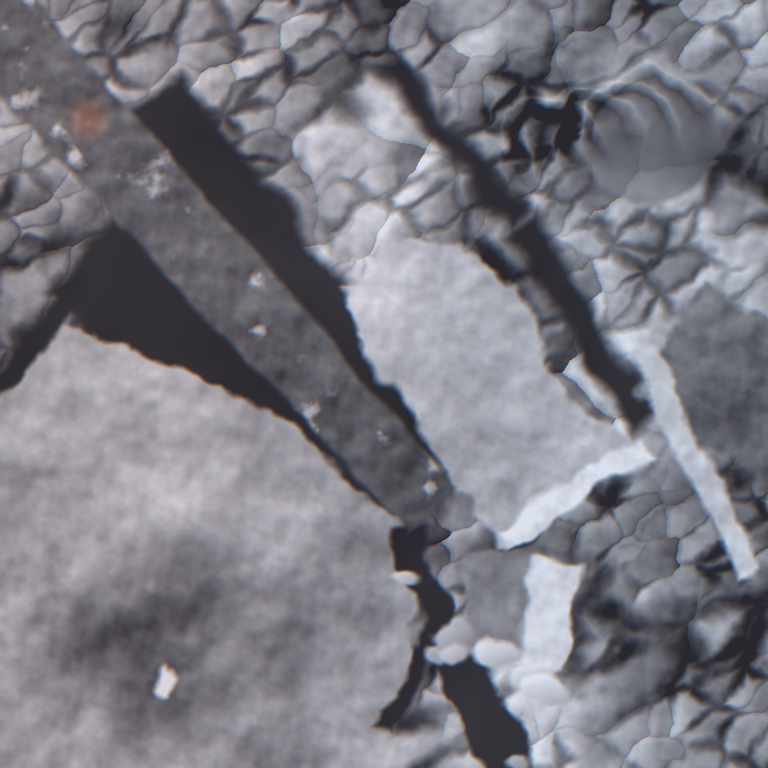
A WebGL 2 fragment shader for this texture:

```glsl
#version 300 es
precision highp float;
// Broken stone slabs and a dark diagonal beam lying on angular rubble.
// Rubble is tilted Voronoi cells with uneven gaps; slabs are ragged shapes.
// The tone is sampled three times, shifted, for faint edge fringes.

uniform vec2 u_resolution;
out vec4 fragColor;

const float EDGE = 0.0055;   // softness of outlines
const float FRINGE = 0.0009; // colour shift along the diagonal
const float RAGGED = 0.036;  // wander of the outlines
const float GAP_TONE = 0.18;
const float BEAM_TONE = 0.36;
const float SLAB_TONE = 0.66;
const float BLOCK_TONE = 0.71;
const float RIM_TONE = 0.85;
const float STONE_SCALE = 9.5;
const float CHIP_SCALE = 21.0;
const vec2 LIGHT = vec2(-0.5, 0.86);
const vec2 GLASS = vec2(0.845, 0.825);
const vec3 WARM = vec3(0.995, 0.975, 0.985);
const vec3 COOL = vec3(0.96, 1.0, 1.04);
const vec3 RUST = vec3(1.25, 0.98, 0.85);
const vec2 SLAB[8] = vec2[8](vec2(-0.1), vec2(-0.1, 0.36), vec2(0.085, 0.575), vec2(0.22, 0.53),
  vec2(0.38, 0.44), vec2(0.52, 0.32), vec2(0.54, 0.22), vec2(0.49, -0.1));
const vec2 BLOCK[8] = vec2[8](vec2(0.445, 0.62), vec2(0.5, 0.68), vec2(0.6, 0.69), vec2(0.7, 0.59),
  vec2(0.73, 0.48), vec2(0.83, 0.42), vec2(0.65, 0.28), vec2(0.49, 0.52));

vec2 hash2(vec2 p) {
  vec3 q = fract(p.xyx * vec3(0.1031, 0.103, 0.0973));
  q += dot(q, q.yzx + 33.33);
  return fract((q.xx + q.yz) * q.zy);
}

float noise(vec2 p) {
  vec2 i = floor(p), f = fract(p);
  f = f * f * (3.0 - 2.0 * f);
  return mix(mix(hash2(i).x, hash2(i + vec2(1, 0)).x, f.x),
             mix(hash2(i + vec2(0, 1)).x, hash2(i + 1.0).x, f.x), f.y);
}

float fbm(vec2 p) {
  float sum = 0.0, gain = 0.53;
  for (int i = 0; i < 4; i++) {
    sum += gain * noise(p);
    p = mat2(1.6, 1.2, -1.2, 1.6) * p + 7.3;
    gain *= 0.5;
  }
  return sum;
}

// Lays a tone over t inside distance d.
void paint(inout float t, float tone, float d) {
  float soft = max(EDGE, 1.0 / u_resolution.y);
  t = mix(tone, t, smoothstep(-soft, soft, d));
}

// Straight-ended bar between the points s.xy and s.zw.
float bar(vec2 p, vec4 s, float halfWidth) {
  vec2 span = s.zw - s.xy, axis = normalize(span), q = p - 0.5 * (s.xy + s.zw);
  vec2 d = abs(vec2(dot(q, axis), dot(q, vec2(-axis.y, axis.x)))) - vec2(0.5 * length(span), halfWidth);
  return length(max(d, 0.0)) + min(max(d.x, d.y), 0.0);
}

float polygon(vec2 p, vec2 v[8]) {
  float d = 9.0, side = 1.0;
  for (int i = 0, j = 7; i < 8; j = i, i++) {
    vec2 e = v[j] - v[i], w = p - v[i];
    d = min(d, length(w - e * clamp(dot(w, e) / dot(e, e), 0.0, 1.0)));
    bvec3 c = bvec3(p.y >= v[i].y, p.y < v[j].y, e.x * w.y > e.y * w.x);
    if (all(c) || all(not(c))) side = -side;
  }
  return side * d;
}

// Angular stones: own tone and tilt per cell, gaps of uneven width and depth.
float rubble(vec2 p, float scale) {
  vec2 q = mat2(0.82, -0.57, 0.57, 0.82) * p * scale * vec2(0.8, 1.3);
  vec2 cell = floor(q), near = vec2(9), id = cell;
  float border = 9.0;
  for (int k = 0; k < 9; k++) {
    vec2 c = cell + vec2(k % 3 - 1, k / 3 - 1), r = c + hash2(c) - q;
    if (dot(r, r) < dot(near, near)) { near = r; id = c; }
  }
  for (int k = 0; k < 25; k++) {
    vec2 c = cell + vec2(k % 5 - 2, k / 5 - 2), r = c + hash2(c) - q;
    if (c != id) border = min(border, dot(0.5 * (r + near), normalize(r - near)));
  }
  vec2 rnd = hash2(id + 41.0);
  float face = 0.48 + 0.28 * rnd.x - (0.1 + 0.22 * rnd.y) * dot(near, LIGHT);
  float depth = smoothstep(0.25, 0.75, noise(q * 0.9 + 19.0));
  float gap = 1.0 - smoothstep(0.0, 0.1 + 0.22 * depth, border);
  return mix(face, GAP_TONE + 0.05, gap * (0.2 + 0.8 * depth));
}

float scene(vec2 p) {
  vec2 w = p + RAGGED * (vec2(fbm(p * 19.0), fbm(p * 19.0 + 31.0)) - 0.5);
  float grain = 0.12 * (fbm(p * 60.0) - 0.5), cloud = fbm(p * 6.0 + 3.0) - 0.5;
  float relief = 0.3 * (fbm(p * 22.0) - fbm(p * 22.0 + 0.3 * LIGHT));
  float rough = grain + relief, dark = GAP_TONE + 0.1 * cloud;

  // Loose stones, chips and deep shadows
  float chips = smoothstep(0.42, 0.56, fbm(p * 6.0 + 11.0));
  float t = mix(rubble(w, STONE_SCALE), rubble(w, CHIP_SCALE), chips * 0.8) + rough + 0.6 * cloud;
  float shade = min(bar(w, vec4(0.2, 0.88, 0.6, 0.36), 0.045), bar(w, vec4(0.1, 0.67, 0.5, 0.33), 0.07));
  shade = min(shade, bar(w, vec4(-0.02, 0.48, 0.1, 0.62), 0.02));
  shade = min(shade, bar(w, vec4(0.5, 0.92, 0.68, 0.71), 0.016));
  shade = min(shade, bar(w, vec4(0.68, 0.71, 0.84, 0.45), 0.022));
  t = mix(dark, t, smoothstep(-0.012, 0.014, shade));

  // Dim slab and pale blade at the right
  paint(t, 0.42 + 0.5 * cloud + rough, bar(w, vec4(0.87, 0.56, 1.06, 0.44), 0.085));
  paint(t, 0.75 + rough, bar(w, vec4(0.835, 0.54, 0.98, 0.25), 0.017));

  // Glassy rounded lump with nested rims
  vec2 g = p - GLASS;
  paint(t, mix(t, 0.56 + 0.5 * cloud + 1.2 * dot(g, LIGHT), 0.8), length(g) - 0.09);
  for (float i = 0.0; i < 4.0; i++) {
    vec2 q = w - GLASS + i * vec2(0.042, 0.008);
    float rim = length(q) - 0.088 + 0.006 * i;
    float arc = 0.2 * smoothstep(-0.05, 0.04, q.y - 0.4 * q.x);
    t += arc * (exp(-abs(rim) * 150.0) - exp(-abs(rim + 0.016) * 100.0));
  }

  // Pale block with a bright broken edge
  paint(t, BLOCK_TONE + 0.25 * cloud + rough, polygon(w, BLOCK));
  paint(t, RIM_TONE + rough, bar(w, vec4(0.65, 0.295, 0.845, 0.42), 0.018));

  // Large slab with a worn stain
  vec2 s = p - vec2(0.23, 0.19);
  float stain = exp(-28.0 * dot(s, s)) * (0.2 - 0.7 * cloud);
  paint(t, SLAB_TONE + 0.35 * cloud + rough - stain, polygon(w, SLAB));
  paint(t, RIM_TONE, bar(w, vec4(0.205, 0.1, 0.217, 0.12), 0.001) - 0.008);

  // Lower crevice, upright stones and a trail of pebbles
  shade = min(bar(w, vec4(0.53, 0.31, 0.57, 0.18), 0.022), bar(w, vec4(0.56, 0.18, 0.5, 0.05), 0.012));
  paint(t, dark, min(shade, bar(w, vec4(0.59, 0.17, 0.67, -0.03), 0.034)));
  paint(t, 0.5 + rough, bar(w, vec4(0.65, 0.27, 0.65, 0.16), 0.03) - 0.01);
  paint(t, 0.82 + rough, bar(w, vec4(0.725, 0.26, 0.7, 0.14), 0.022) - 0.01);
  for (float i = 0.0; i < 8.0; i++) {
    vec2 rnd = hash2(vec2(i, 7));
    vec2 q = w - mix(vec2(0.55, 0.24), vec2(0.7, 0.03), i / 7.0) - 0.09 * (rnd - 0.5);
    paint(t, 0.6 + 0.2 * rnd.y + 6.0 * dot(q, LIGHT), length(q * vec2(0.8, 1.2)) - 0.012 - 0.014 * rnd.x);
  }

  // Tapered beam with pale flecks
  float fleck = 0.35 * smoothstep(0.6, 0.85, fbm(p * 30.0 + 5.0));
  float beam = bar(mix(p, w, 0.4), vec4(-0.06, 1.03, 0.565, 0.335), 0.06 - 0.03 * p.x);
  paint(t, BEAM_TONE + 0.15 * cloud + rough + fleck, beam);
  return clamp(t, 0.15, 0.88);
}

void main() {
  vec2 p = gl_FragCoord.xy / u_resolution;
  vec3 color = vec3(scene(p - FRINGE), scene(p), scene(p + FRINGE));
  color = color * mix(WARM, COOL, smoothstep(0.1, 0.9, p.x)) + vec3(0.012, 0.005, 0.025);
  float rust = smoothstep(0.035, 0.008, length(p - vec2(0.115, 0.845)));
  fragColor = vec4(color * mix(vec3(1), RUST, rust), 1);
}
```
